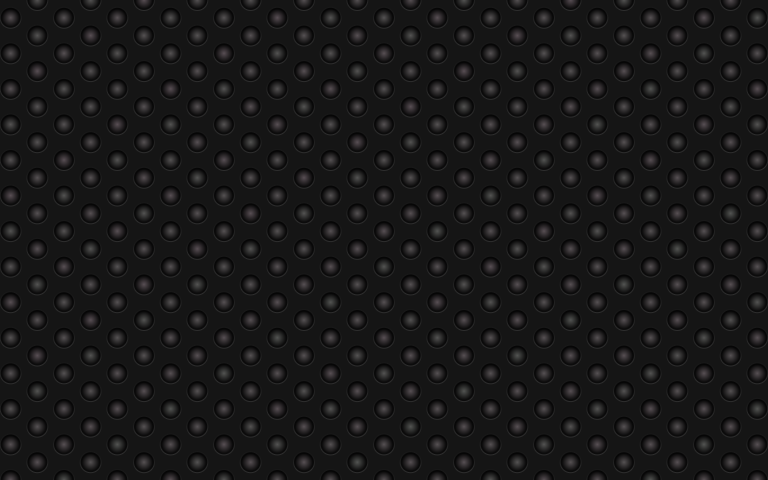
Write a Shadertoy shader that draws this pattern.

```glsl
// Lengths are fractions of the canvas height
const vec2  PITCH       = vec2(1.0 / 18.0, 2.0 / 27.0);
const float FIRST_COL   = 0.0222;
const float HOLE_RADIUS = 0.0218;
const float RIM_WIDTH   = 0.0021;
const float BUMP_RADIUS = 0.0182;
const float TINT_AMOUNT = 0.035;

const vec3 SHEET       = vec3(0.084);
const vec3 HOLE_TOP    = vec3(0.022, 0.021, 0.022);
const vec3 HOLE_BOTTOM = vec3(0.050, 0.048, 0.049);
const vec3 RIM_TOP     = vec3(0.095);
const vec3 RIM_BOTTOM  = vec3(0.175);
const vec3 BUMP_PEAK   = vec3(0.335, 0.318, 0.325);

// Antialiased coverage of a disc, given the distance from its centre
float disc(float dist, float radius, float pixel) {
    return clamp((radius - dist) / pixel + 0.5, 0.0, 1.0);
}

// Slow pseudo-random value in -1..1 for each cell
float layeredSines(vec2 cell) {
    return 0.5 * sin(cell.x * 2.3 + cell.y * 1.7)
         + 0.5 * sin(cell.x * 5.1 - cell.y * 3.9 + 1.3);
}

// Offset from the nearest hole centre; odd columns shift by half a pitch
vec2 staggeredCell(vec2 p, out vec2 cell) {
    cell.x = floor((p.x - FIRST_COL) / PITCH.x + 0.5);
    float stagger = 0.5 * mod(cell.x, 2.0);
    cell.y = floor(p.y / PITCH.y - stagger + 0.5);
    vec2 centre = vec2(FIRST_COL, 0.0) + (cell + vec2(0.0, stagger)) * PITCH;
    return p - centre;
}

void mainImage(out vec4 fragColor, in vec2 fragCoord) {
    float pixel = 1.0 / iResolution.y;
    vec2 cell;
    vec2 local = staggeredCell(fragCoord * pixel, cell);
    float dist = length(local);
    float height = clamp(0.5 + 0.5 * local.y / HOLE_RADIUS, 0.0, 1.0);

    // Lit rim, brightest along the lower lip
    vec3 rim = mix(RIM_BOTTOM, RIM_TOP, smoothstep(0.0, 0.9, height));
    vec3 color = mix(SHEET, rim, disc(dist, HOLE_RADIUS + 0.5 * RIM_WIDTH, pixel));

    // Shadowed hole
    vec3 hole = mix(HOLE_BOTTOM, HOLE_TOP, height);

    // Domed bump with a slight tint per cell
    float tint = TINT_AMOUNT * layeredSines(cell);
    vec3 peak = BUMP_PEAK * (1.0 + tint * vec3(1.0, -1.0, 0.4));
    float dome = clamp(1.0 - dist / BUMP_RADIUS, 0.0, 1.0);
    hole = mix(hole, peak, dome);

    color = mix(color, hole, disc(dist, HOLE_RADIUS - 0.5 * RIM_WIDTH, pixel));
    fragColor = vec4(color, 1.0);
}
```
